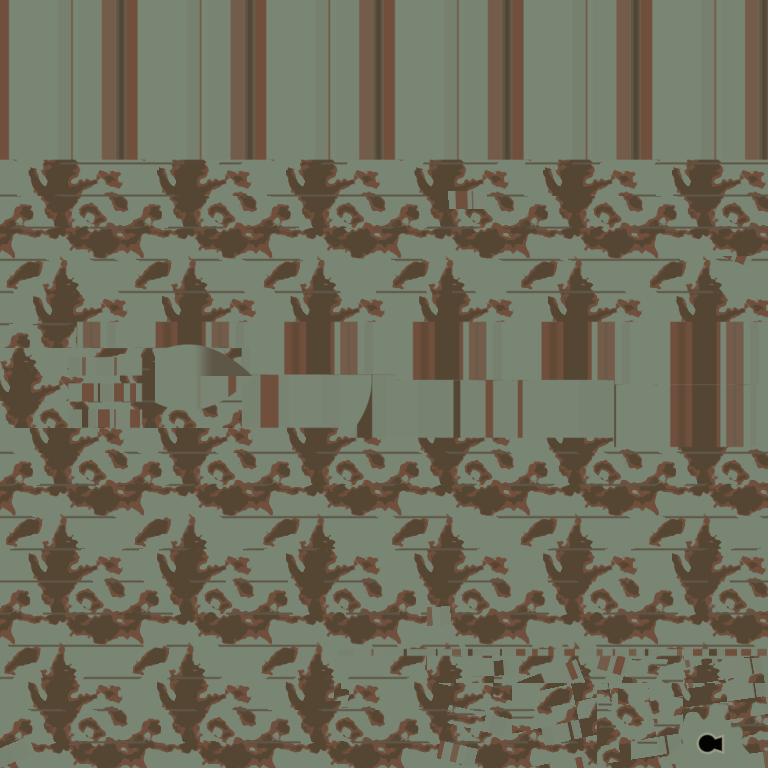
Write a three.js fragment shader that draws this pattern.

```glsl
varying vec2 vUv;

const float COUNT = 5.97; // repeats across and down
const float ROW_PHASE = 0.2;
const float EDGE = 0.0013;
const float TILE_EDGE = EDGE * COUNT;
const float ROUGHNESS = 0.075;
const float RIM = 0.024; // rust border around dark cores
const vec3 GREEN = vec3(0.48, 0.525, 0.455);
const vec3 RUST = vec3(0.44, 0.31, 0.235);
const vec3 DARK = vec3(0.335, 0.275, 0.205);
const vec3 SOFT = vec3(0.45, 0.36, 0.29);
const vec3 OLIVE = vec3(0.37, 0.34, 0.28);
const vec3 PALE = vec3(0.6, 0.62, 0.52);
const vec2 HOLE = vec2(0.921, 0.032);

float hash(vec2 p) { return fract(sin(dot(p, vec2(12.9898, 78.233))) * 43758.5453); }

// Value noise that wraps after n cells
float noise(vec2 p, float n) {
  vec2 i = floor(p), f = fract(p), a = mod(i, n), b = mod(i + 1.0, n);
  f = f * f * (3.0 - 2.0 * f);
  return mix(mix(hash(a), hash(vec2(b.x, a.y)), f.x),
             mix(hash(vec2(a.x, b.y)), hash(b), f.x), f.y);
}

float cover(float d, float e) { return 1.0 - smoothstep(-e, e, d); }
float bar(float x, float a, float b, float e) { return cover(a - x, e) * cover(x - b, e); }
float block(vec2 c, vec4 r) { return bar(c.x, r.x, r.z, EDGE) * bar(c.y, r.y, r.w, EDGE); }
vec2 wrap(vec2 p) { return p - floor(p + 0.5); }

// Tapered stroke and pointed lens, repeating every unit
float limb(vec2 p, vec2 a, vec2 b, float ra, float rb) {
  vec2 h = 0.5 * (b - a), w = wrap(p - 0.5 * (a + b));
  float t = clamp(dot(w, h) / dot(h, h), -1.0, 1.0);
  return length(w - h * t) - mix(ra, rb, 0.5 + 0.5 * t);
}
float leaf(vec2 p, vec2 a, vec2 b, float r) {
  vec2 h = 0.5 * (b - a), w = wrap(p - 0.5 * (a + b));
  float t = dot(w, h) / dot(h, h);
  return abs(w.x * h.y - w.y * h.x) / length(h) - r * (1.0 - t * t);
}

float foliage(vec2 p) {
  float d = limb(p, vec2(0.48, 0.74), vec2(0.49, 0.48), 0.025, 0.075);
  d = min(d, limb(p, vec2(0.49, 0.4), vec2(0.48, 0.02), 0.125, 0.06));
  d = min(d, limb(p, vec2(0.22, 0.51), vec2(0.4, 0.17), 0.0, 0.085));
  d = min(d, limb(p, vec2(0.33, 0.55), vec2(0.42, 0.3), 0.0, 0.05));
  d = min(d, limb(p, vec2(0.55, 0.29), vec2(0.77, 0.36), 0.07, 0.02));
  d = min(d, limb(p, vec2(0.05, 0.03), vec2(0.18, 0.12), 0.015, 0.055));
  d = min(d, leaf(p, vec2(0.0, 0.52), vec2(0.34, 0.74), 0.05));
  d = min(d, leaf(p, vec2(0.8, 0.44), vec2(0.97, 0.33), 0.04));
  d = min(d, leaf(p, vec2(0.82, 0.26), vec2(1.0, 0.13), 0.045));
  // Scroll, then ground band with arched underside
  vec2 s = wrap(p - vec2(0.67, 0.08)), g = wrap(p - vec2(0.83, 0.89));
  d = min(d, max(abs(length(s) - 0.075) - 0.038, -s.x - s.y - 0.03));
  d = min(d, max(abs(g.x) - 0.29, abs(g.y) - 0.09 - 0.035 * cos(g.x * 18.0)));
  return min(d, abs(g.y - 0.075) - 0.025);
}

vec3 camouflage(vec2 q) {
  // Torn rows slide sideways, finest near the top
  float fine = step(4.2, q.y), rate = mix(4.0, 12.0, fine * step(q.y, 4.75) * step(4.45, q.y));
  q.x += (hash(vec2(floor(q.y * rate), 3.0)) - 0.5) * 0.05;
  float rough = noise(q * 14.0, 14.0) + 0.5 * noise(q * 36.0, 36.0) - 0.75;
  float d = foliage(q) + rough * ROUGHNESS;
  float core = d + RIM + 0.055 * (noise(q * 9.0 + 4.0, 9.0) - 0.5);
  vec3 col = mix(GREEN, RUST, cover(d, TILE_EDGE));
  col = mix(col, DARK, cover(core, TILE_EDGE));
  float s = q.y * rate + 0.5, seam = abs(fract(s) - 0.5) / rate - 0.008;
  return mix(col, OLIVE, cover(seam, TILE_EDGE) * step(0.45, noise(vec2(q.x * 5.0, floor(s)), 64.0)));
}

vec3 stripe(vec3 col, vec3 ink, float u, float a, float b) {
  return mix(col, ink, bar(u, a, b, TILE_EDGE));
}
vec3 upperStripes(float x) {
  float u = fract(x - 0.45);
  vec3 col = mix(GREEN, OLIVE, 0.12 * bar(u, 0.0, 0.1, 0.01) + 0.07 * bar(u, 0.16, 0.34, 0.01));
  col = stripe(stripe(col, SOFT, u, 0.102, 0.117), SOFT, u, 0.342, 0.45);
  col = stripe(stripe(col, OLIVE, u, 0.45, 0.53), DARK, u, 0.475, 0.51);
  return stripe(col, RUST, u, 0.53, 0.62);
}
vec3 trunkStripes(float x) {
  float u = fract(x);
  vec3 col = stripe(stripe(GREEN, RUST, u, 0.21, 0.6), DARK, u, 0.38, 0.57);
  col = mix(col, DARK, 0.6 * bar(u, 0.27, 0.33, 0.02));
  col = stripe(col, SOFT, u, 0.645, 0.78);
  return mix(col, OLIVE, 0.4 * bar(u, 0.7, 0.72, 0.01) + 0.12 * bar(u, 0.83, 0.9, 0.01));
}
vec3 barcode(float x, float seed) {
  float s = x * COUNT * 4.0, i = floor(s);
  float h = hash(vec2(i, seed)), k = hash(vec2(i, seed + 7.0));
  vec3 ink = k < 0.35 ? SOFT : k < 0.7 ? RUST : DARK;
  return mix(mix(GREEN, OLIVE, 0.1 * k), ink, step(0.35, h) * bar(fract(s), 0.1, 0.1 + 0.75 * h * h, 0.03));
}

void main() {
  vec2 c = vUv, q = c * COUNT - vec2(0.0, ROW_PHASE);
  // Shards scattered toward the lower right
  float amount = smoothstep(0.4, 1.0, c.x) * cover(c.y - 0.143, 0.012);
  float turn = (hash(floor(c * 9.0)) - 0.5) * 0.8;
  vec2 r = mat2(cos(turn), sin(turn), -sin(turn), cos(turn)) * c, cell = floor(r * vec2(20.0, 42.0));
  float id = hash(cell), slid = step(0.5, block(c, vec4(-0.1, 0.443, 0.315, 0.547)));
  vec2 shift = step(id, amount * 0.8) * (vec2(id, hash(cell + 5.0)) - 0.5) + slid * vec2(0.3, -0.4);
  vec3 col = mix(camouflage(q + shift), barcode(r.x * 2.0, cell.y), step(id, amount * 0.3));
  // Stretched columns at the top and across the middle
  col = mix(col, upperStripes(q.x), cover(0.792 - c.y, EDGE));
  float low = c.x < 0.325 ? 0.547 : c.x < 0.515 ? 0.512 : c.x < 0.8 ? 0.505 : 0.499;
  float foot = c.x < 0.455 ? 0.443 : c.x < 0.8 ? 0.43 : 0.418;
  col = mix(col, trunkStripes(q.x), block(c, vec4(0.1, low, 1.1, 0.581)));
  float bend = (0.505 - c.y) / 0.075, curve = 0.484 - 0.032 * bend * bend;
  vec3 lower = mix(GREEN, barcode(c.x, 2.0), bar(c.x, 0.315, 0.443, EDGE) + bar(c.x, curve, 0.802, EDGE));
  lower = mix(lower, trunkStripes(q.x), bar(c.x, 0.85, 0.985, EDGE));
  col = mix(col, lower, block(c, vec4(0.315, foot, 1.1, low)));
  // Lens with a shaded tip
  float lens = cover(leaf(c, vec2(0.16, 0.507), vec2(0.329, 0.51), 0.043), EDGE);
  vec3 tip = mix(barcode(c.x, 6.0), OLIVE, step(0.51, c.y));
  col = mix(col, mix(GREEN, tip, smoothstep(0.25, 0.28, c.x)), lens * step(0.202, c.x));
  // Small striped remnants
  for (float i = 0.0; i < 3.0; i++) {
    float y = 0.443 + 0.034 * i;
    col = mix(col, barcode(c.x * 2.0, 11.0 + i), block(c, vec4(0.089, y, 0.185, y + 0.024)));
  }
  col = mix(col, barcode(c.x * 2.0, 23.0), block(c, vec4(0.44, 0.146, 1.1, 0.155)));
  // Clearing with a dark keyhole
  vec2 k = c - HOLE;
  col = mix(col, GREEN, cover(length(k) - 0.06 + 0.035 * noise(c * 60.0, 64.0), EDGE));
  float stem = max(abs(k.x - 0.011) - 0.008, abs(k.y + 0.001) - 0.003 - 0.3 * max(k.x, 0.0));
  float hole = min(length(k) - 0.011, stem);
  col = mix(col, PALE, cover(hole - 0.003, EDGE));
  gl_FragColor = vec4(mix(col, vec3(0.01), cover(hole, EDGE)), 1.0);
}
```
